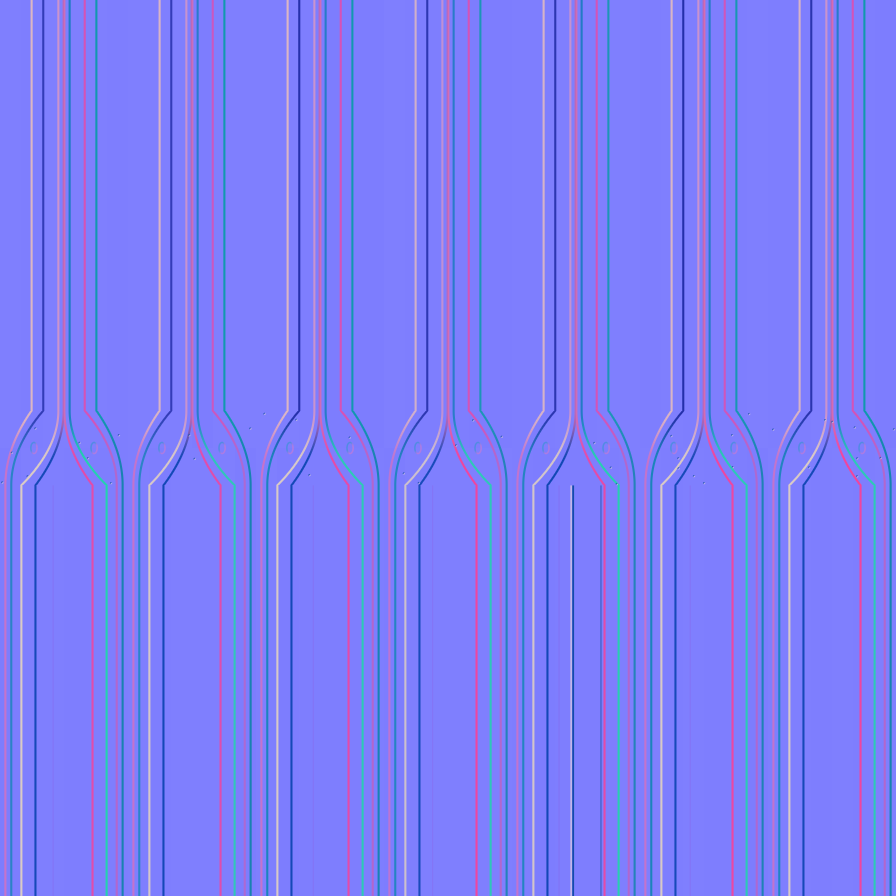
This texture map is drawn by a Shadertoy shader. Its source:

```glsl
// Normal map of seven vertical strap panels that bulge and interlock at a riveted middle band.

const float COLUMNS = 7.0;          // panels across the canvas; lengths below are in panel widths
const float BEND = 0.292;           // half height of the curved band
const float LINE = 0.0082;          // half width of an edge line
const vec2 RIVET_POS = vec2(0.235, 0.0);
const vec2 RIVET_SIZE = vec2(0.024, 0.043);
const float SPECK_GRID = 0.06;
const float SPECK_RATE = 0.035;
const float CRACK_COLUMN = 4.0;
const vec3 FLAT = vec3(0.495, 0.495, 0.995);
const vec3 PALE = vec3(0.80, 0.74, 0.90);
const vec3 DEEP = vec3(0.08, 0.30, 0.66);
const vec3 VIOLET = vec3(0.54, 0.38, 0.90);

// Distance of each edge from the panel axis: above the band, below the band
const vec2 EDGES[4] = vec2[4](vec2(0.253, 0.458), vec2(0.162, 0.412),
                              vec2(0.044, 0.333), vec2(0.003, 0.223));
const vec3 LEFT_TOP[4] = vec3[4](vec3(0.87, 0.72, 0.76), vec3(0.14, 0.18, 0.66),
                                 vec3(0.80, 0.58, 0.80), vec3(0.76, 0.40, 0.70));
const vec3 LEFT_LOW[4] = vec3[4](vec3(0.78, 0.45, 0.79), vec3(0.10, 0.52, 0.73),
                                 vec3(0.86, 0.80, 0.77), vec3(0.05, 0.27, 0.70));
const vec3 RIGHT_TOP[4] = vec3[4](vec3(0.05, 0.60, 0.67), vec3(0.84, 0.32, 0.71),
                                  vec3(0.10, 0.48, 0.75), vec3(0.84, 0.42, 0.69));
const vec3 RIGHT_LOW[4] = vec3[4](vec3(0.08, 0.51, 0.68), vec3(0.70, 0.40, 0.80),
                                  vec3(0.12, 0.84, 0.67), vec3(0.94, 0.27, 0.62));

float hash(vec2 p) {
    vec3 q = fract(vec3(p.xyx) * 0.1031);
    q += dot(q, q.yzx + 33.33);
    return fract((q.x + q.y) * q.z);
}

// Coverage of a stroke, smoothed over one pixel
float stroke(float dist, float halfWidth, float pixel) {
    return clamp((halfWidth - abs(dist)) / pixel + 0.5, 0.0, 1.0)
         * min(1.0, 2.0 * halfWidth / pixel);
}

// Edge position (x) and slope (y); outer edges kink at the top, inner ones at the bottom
vec2 edgeCurve(vec2 edge, float drop, bool outer) {
    float inBand = step(0.0, drop) * step(drop, 1.0);
    float s = clamp(drop, 0.0, 1.0);
    float ease = outer ? 1.0 - (1.0 - s) * (1.0 - s) : s * s;
    float rate = outer ? 2.0 * (1.0 - s) : 2.0 * s;
    float span = edge.y - edge.x;
    return vec2(edge.x + span * ease, span * rate * inBand / (2.0 * BEND));
}

vec3 drawEdges(vec3 color, vec2 p, float column, float pixel) {
    float drop = 0.5 - 0.5 * p.y / BEND;
    float blend = smoothstep(0.0, 0.7, drop);
    for (int i = 0; i < 4; i++) {
        vec2 curve = edgeCurve(EDGES[i], drop, i < 2);
        float dist = (abs(p.x) - curve.x) / sqrt(1.0 + curve.y * curve.y);
        vec3 tint = p.x < 0.0 ? mix(LEFT_TOP[i], LEFT_LOW[i], blend)
                              : mix(RIGHT_TOP[i], RIGHT_LOW[i], blend);
        float strength = mix(0.82, 1.0, hash(vec2(column + 3.0, float(i) + sign(p.x) * 5.0 + 9.0)));
        color = mix(color, tint, strength * stroke(dist, LINE, pixel));
    }
    return color;
}

// Rim lit from the upper left, one rivet on each side of the axis
vec3 drawRivets(vec3 color, vec2 p, float pixel) {
    vec2 d = vec2(p.x - sign(p.x) * RIVET_POS.x, p.y - RIVET_POS.y);
    vec2 unit = d / RIVET_SIZE;
    float radius = length(unit);
    float slope = max(length(unit / RIVET_SIZE) / max(radius, 0.001), 0.001);
    float side = dot(unit / max(radius, 0.001), normalize(vec2(1.0, -0.8)));
    vec3 rim = mix(vec3(0.30, 0.55, 0.88), vec3(0.70, 0.48, 0.88), smoothstep(-0.6, 0.6, side));
    return mix(color, rim, 0.9 * stroke((radius - 1.0) / slope, 0.006, pixel));
}

// Small two-toned chips scattered around the curved band
vec3 drawSpecks(vec3 color, vec2 p, float pixel) {
    vec2 cell = floor(p / SPECK_GRID);
    vec2 jitter = vec2(hash(cell + 71.0), hash(cell + 137.0));
    vec2 d = p - (cell + 0.3 + 0.4 * jitter) * SPECK_GRID;
    float present = step(1.0 - SPECK_RATE, hash(cell + 211.0)) * step(abs(p.y), BEND + 0.02);
    vec3 tint = mix(DEEP, PALE, smoothstep(-pixel, pixel, d.x - d.y));
    return mix(color, tint, 0.75 * present * stroke(length(d), 0.009, pixel));
}

// Faint scratches in some panels and one deep crack, all below the band
vec3 drawScratches(vec3 color, vec2 p, float column, float pixel) {
    float below = smoothstep(-BEND + pixel, -BEND - pixel, p.y);
    float x = mix(-0.15, -0.05, hash(vec2(column, 17.0)));
    float faint = 0.4 * step(0.5, hash(vec2(column, 29.0)));
    color = mix(color, VIOLET, below * faint * stroke(p.x - x, 0.004, pixel));
    float cracked = below * (1.0 - step(0.5, abs(column - CRACK_COLUMN)));
    color = mix(color, PALE, cracked * stroke(p.x + 0.038, 0.006, pixel));
    color = mix(color, DEEP, cracked * stroke(p.x + 0.022, 0.007, pixel));
    return mix(color, DEEP, 0.6 * cracked * stroke(p.x - 0.195, 0.005, pixel));
}

void mainImage(out vec4 fragColor, in vec2 fragCoord) {
    vec2 uv = fragCoord / iResolution.xy;
    vec2 sheet = vec2(uv.x, uv.y - 0.5) * COLUMNS;
    float pixel = COLUMNS / iResolution.y;
    float column = floor(sheet.x);
    vec2 p = vec2(fract(sheet.x) - 0.5, sheet.y);

    // Barely visible vertical shading bands
    float band = hash(vec2(floor(sheet.x * 6.0), step(0.0, sheet.y)));
    vec3 color = FLAT + vec3(0.008, 0.008, 0.0) * (band - 0.5);

    color = drawScratches(color, p, column, pixel);
    color = drawEdges(color, p, column, pixel);
    color = drawRivets(color, p, pixel);
    color = drawSpecks(color, sheet, pixel);
    fragColor = vec4(color, 1.0);
}
```
